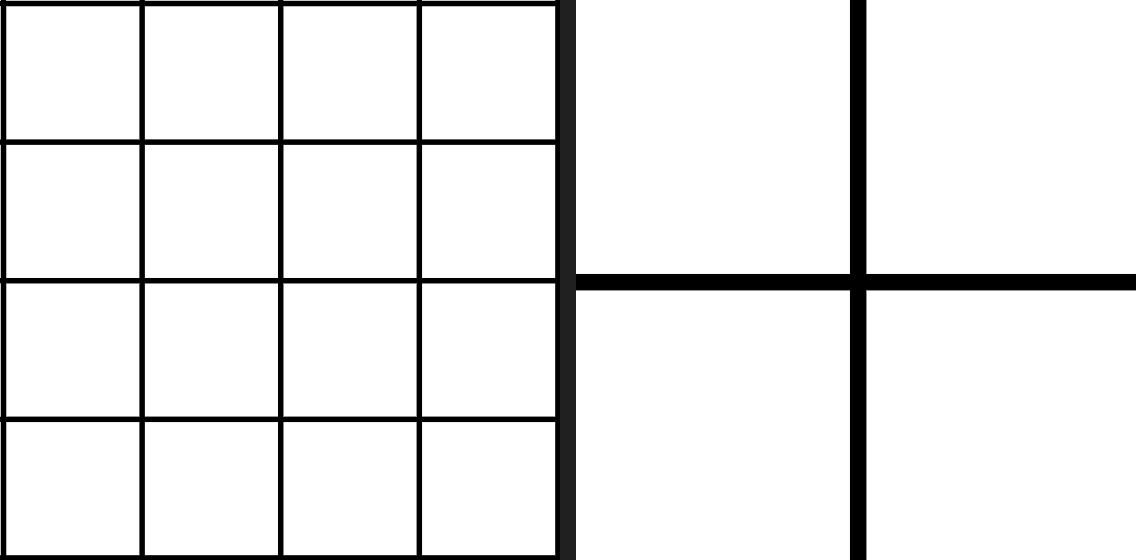
Left, the full canvas; right, a detail of the centre.
Write a WebGL 2 fragment shader that draws this pattern.

```glsl
#version 300 es
precision highp float;
// Draws a plain four by four grid of white squares ruled in black.
// Each axis folds into one repeating cell; the distance to the nearest
// rule gives a smooth line, and the two axes are joined by a maximum.

uniform vec2 u_resolution;
out vec4 fragColor;

const vec3 PAPER = vec3(1.0);
const vec3 INK = vec3(0.0);
const vec2 GRID_CENTER = vec2(0.5013, 0.4987); // crossing of the middle rules
const float CELL_SIZE = 0.2475;
const float LINE_WIDTH = 0.0098;

// Distance along each axis to the nearest rule of a repeating grid.
vec2 distanceToRules(vec2 p, float period) {
    return abs(fract(p / period + 0.5) - 0.5) * period;
}

// Coverage of a line of the given width, softened over one pixel.
vec2 lineCoverage(vec2 dist, float width, vec2 pixel) {
    return clamp((0.5 * width - dist) / pixel + 0.5, 0.0, 1.0);
}

void main() {
    vec2 uv = gl_FragCoord.xy / u_resolution;
    vec2 pixel = 1.0 / u_resolution;

    // Vertical and horizontal rules
    vec2 dist = distanceToRules(uv - GRID_CENTER, CELL_SIZE);
    vec2 rules = lineCoverage(dist, LINE_WIDTH, pixel);

    // Ink over paper
    fragColor = vec4(mix(PAPER, INK, max(rules.x, rules.y)), 1.0);
}
```
